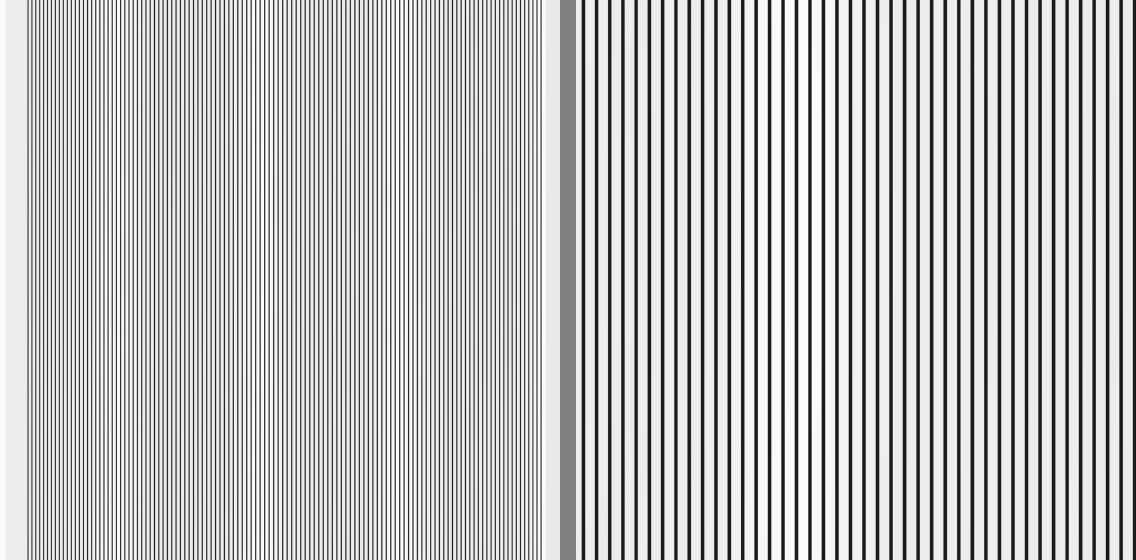
Left: the whole. Right: its middle third, enlarged.
Write a three.js fragment shader that draws this pattern.

```glsl
// Fine dark vertical pinstripes on pale paper, spaced wider toward the middle, with plain side margins.
varying vec2 vUv;

const float TAU = 6.2831853;
const float FIRST_LINE = 0.0501;      // centre of the leftmost line
const float LAST_LINE = 0.9662;       // centre of the rightmost line
const float LINE_GAPS = 119.0;        // gaps between 120 lines
const vec3 SPACING = vec3(1.119, -0.295, 0.176); // cubic spacing, sums to 1
const float LINE_WIDTH = 0.26;        // share of one repeat
const float WIDTH_WOBBLE = 0.012;     // variation between lines
const float SOFTNESS = 1.15;          // filter width in screen samples
const vec3 INK = vec3(0.10);
const vec3 PAPER = vec3(0.928);
const vec3 LEFT_EDGE = vec3(0.98);
const vec3 RIGHT_EDGE = vec3(0.913);
const float LEFT_EDGE_END = 0.0104;
const float RIGHT_EDGE_START = 0.9745;
const float SHEEN_CENTER = 0.464;
const float SHEEN_PERIOD = 0.256;
const float SHEEN_STRENGTH = 0.055;
const float GRAIN = 0.004;

// Position counted in lines: 0 at the first line, LINE_GAPS at the last.
float linePhase(float x) {
  float t = (x - FIRST_LINE) / (LAST_LINE - FIRST_LINE);
  return LINE_GAPS * t * (SPACING.x + t * (SPACING.y + t * SPACING.z));
}

// Slow irregular variation from layered sines, -1 to 1.
float layeredSines(float v) {
  return 0.5 * sin(v * 1.7) + 0.3 * sin(v * 2.9 + 1.3) + 0.2 * sin(v * 5.3 + 4.1);
}

// Share of a box of width 'box' covered by a line at distance 'd'.
float boxCoverage(float d, float width, float box) {
  float overlap = min(d + 0.5 * box, 0.5 * width) - max(d - 0.5 * box, -0.5 * width);
  return clamp(overlap / box, 0.0, 1.0);
}

float softStep(float edge, float x, float blur) {
  return clamp((x - edge) / blur + 0.5, 0.0, 1.0);
}

// Paper with broad pale bands and differing side margins.
vec3 paperColor(vec2 uv, float blur) {
  float wave = 0.5 + 0.5 * cos(TAU * (uv.x - SHEEN_CENTER) / SHEEN_PERIOD);
  float inside = softStep(FIRST_LINE, uv.x, blur);
  vec3 color = PAPER + SHEEN_STRENGTH * pow(wave, 5.0) * inside;
  color += GRAIN * layeredSines(uv.x * 90.0 + sin(uv.y * 9.0));
  color = mix(LEFT_EDGE, color, softStep(LEFT_EDGE_END, uv.x, blur));
  return mix(color, RIGHT_EDGE, softStep(RIGHT_EDGE_START, uv.x, blur));
}

void main() {
  float blur = max(fwidth(vUv.x), 1e-5) * SOFTNESS;
  float phase = linePhase(vUv.x);
  float box = max(linePhase(vUv.x + 0.5 * blur) - linePhase(vUv.x - 0.5 * blur), 1e-4);

  // Nearest line, limited to the striped field
  float index = clamp(floor(phase + 0.5), 0.0, LINE_GAPS);
  float width = LINE_WIDTH + WIDTH_WOBBLE * layeredSines(index * 2.3);
  float ink = boxCoverage(abs(phase - index), width, box);

  gl_FragColor = vec4(mix(paperColor(vUv, blur), INK, ink), 1.0);
}
```
